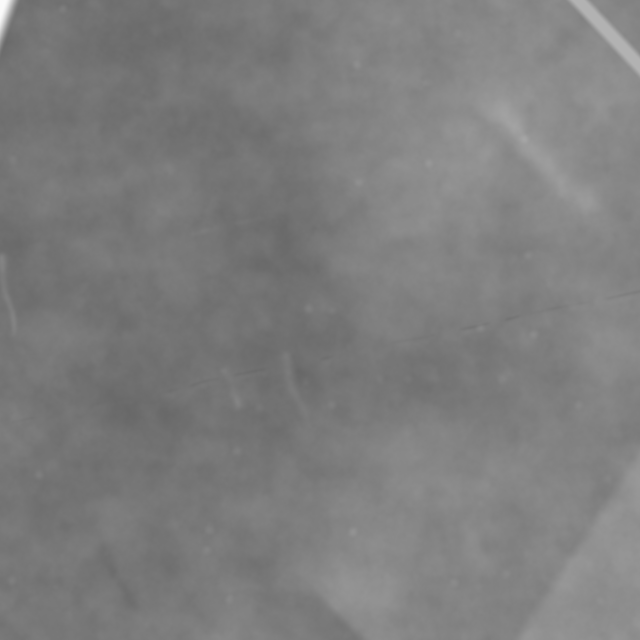
Give the GLSL for this texture, as a Shadertoy shader.

```glsl
// A smooth grey plate with soft cloudy mottling, faint scratches and streaks.
// Layered value noise makes the clouds; distances to segments and half planes
// make the streaks, the pale panels and the bright rim in the corner.

#define BASE_GREY 0.492
#define SIDE_SLOPE 0.065
#define CLOUD_GAIN 0.090
#define MOTTLE_GAIN 0.050
#define GRAIN_GAIN 0.055
#define SPECK_GAIN 0.040
#define PANEL_GAIN 0.060
#define STREAK_GAIN 0.055
#define BAR_GREY 0.70
#define RIM_GREY 0.98

float hash(vec2 p) {
    return fract(sin(dot(p, vec2(127.1, 311.7))) * 43758.5453);
}

float noise(vec2 p) {
    vec2 cell = floor(p), f = fract(p);
    f = f * f * f * (f * (f * 6.0 - 15.0) + 10.0);
    return mix(mix(hash(cell), hash(cell + vec2(1, 0)), f.x),
               mix(hash(cell + vec2(0, 1)), hash(cell + vec2(1, 1)), f.x), f.y);
}

// Centred fractal noise, each octave turned to hide the lattice
float fbm(vec2 p, float gain) {
    float sum = 0.0, amp = 0.5;
    for (int i = 0; i < 4; i++) {
        sum += amp * (noise(p) - 0.5);
        p = mat2(1.6, 1.2, -1.2, 1.6) * p + 7.3;
        amp *= gain;
    }
    return sum;
}

float segmentDist(vec2 p, vec2 a, vec2 b) {
    vec2 ab = b - a;
    return length(p - a - ab * clamp(dot(p - a, ab) / dot(ab, ab), 0.0, 1.0));
}

// Soft stroke with a bell-shaped profile
float streak(vec2 p, vec2 a, vec2 b, float width) {
    float d = segmentDist(p, a, b) / width;
    return exp(-d * d);
}

float blob(vec2 p, vec2 centre, vec2 size) {
    vec2 q = (p - centre) / size;
    return exp(-dot(q, q));
}

// Signed distance to the line a-b, positive on its right side
float rightOf(vec2 p, vec2 a, vec2 b) {
    vec2 dir = normalize(b - a);
    return dot(p - a, vec2(dir.y, -dir.x));
}

// Sparse round specks, one at most in each cell
float specks(vec2 p) {
    vec2 cell = floor(p);
    vec2 centre = 0.3 + 0.4 * vec2(hash(cell + 3.1), hash(cell + 8.7));
    float d = length(fract(p) - centre);
    return smoothstep(0.90, 1.0, hash(cell + 5.5)) * smoothstep(0.28, 0.0, d);
}

void mainImage(out vec4 fragColor, in vec2 fragCoord) {
    vec2 p = fragCoord / iResolution.xy;
    vec2 wobble = 0.018 * vec2(noise(p * 18.0) - 0.5, noise(p * 18.0 + 31.0) - 0.5);
    vec2 q = p + wobble;

    // Broad shading
    float grey = BASE_GREY + SIDE_SLOPE * (p.x - 0.5);
    grey -= 0.035 * blob(p, vec2(0.46, 0.59), vec2(0.11, 0.13));
    grey -= 0.028 * blob(p, vec2(0.20, 0.33), vec2(0.15, 0.12));
    grey -= 0.028 * blob(p, vec2(0.62, 0.42), vec2(0.20, 0.07));
    grey -= 0.022 * blob(p, vec2(0.25, 0.92), vec2(0.16, 0.16));
    grey -= 0.020 * blob(p, vec2(0.82, 0.17), vec2(0.07, 0.18));
    grey += 0.045 * blob(p, vec2(0.65, 0.22), vec2(0.16, 0.13));
    grey += 0.030 * blob(p, vec2(0.72, 0.80), vec2(0.22, 0.20));

    // Clouds, mottling, fine grain and specks
    grey += CLOUD_GAIN * fbm(p * 5.0 + 2.0, 0.5);
    grey += MOTTLE_GAIN * fbm(q * 15.0 + 23.0, 0.6);
    grey += GRAIN_GAIN * fbm(p * 34.0 + 11.0, 0.55);
    grey += SPECK_GAIN * specks(p * 26.0);

    // Pale panels along the lower edge
    float panel = rightOf(p + 0.3 * wobble, vec2(0.81, 0.0), vec2(1.0, 0.29));
    grey += PANEL_GAIN * smoothstep(-0.010, 0.012, panel);
    float fold = -rightOf(p + 0.4 * wobble, vec2(0.48, 0.085), vec2(0.565, 0.0));
    grey += 0.060 * smoothstep(-0.006, 0.010, fold) * blob(p, vec2(0.56, 0.06), vec2(0.08, 0.09));
    grey -= 0.028 * streak(q, vec2(0.36, 0.14), vec2(0.52, 0.0), 0.035);

    // Pale streaks, uneven along their length
    float patchy = 0.25 + 1.2 * noise(p * 30.0);
    grey += STREAK_GAIN * (0.5 + 0.7 * patchy)
          * streak(q, vec2(0.77, 0.84), vec2(0.91, 0.69), 0.022);
    grey += 0.022 * streak(q, vec2(0.91, 0.69), vec2(0.98, 0.60), 0.030);
    grey += STREAK_GAIN * 0.8 * patchy * streak(q, vec2(0.435, 0.435), vec2(0.48, 0.36), 0.008);
    grey += STREAK_GAIN * 0.7 * patchy * streak(q, vec2(0.355, 0.42), vec2(0.378, 0.36), 0.007);
    grey += STREAK_GAIN * patchy * streak(q, vec2(0.0, 0.59), vec2(0.018, 0.475), 0.007);
    grey += STREAK_GAIN * 0.5 * patchy * streak(q, vec2(0.13, 0.26), vec2(0.20, 0.14), 0.022);
    grey -= 0.028 * streak(q, vec2(0.155, 0.15), vec2(0.21, 0.05), 0.010);

    // Long hairline scratches, stronger to the right
    float broken = smoothstep(0.2, 0.9, noise(vec2(p.x * 45.0, 4.0)));
    vec2 hair = p + 0.25 * wobble;
    grey -= (0.012 + 0.022 * p.x) * broken
          * streak(hair, vec2(0.02, 0.34), vec2(1.0, 0.545), 0.0028);
    grey += 0.009 * broken * streak(hair, vec2(0.10, 0.35), vec2(1.0, 0.537), 0.004);
    grey += 0.014 * broken * streak(hair, vec2(0.30, 0.635), vec2(0.46, 0.67), 0.004);

    // Bright bar at the upper right and rim at the upper left
    float bar = segmentDist(p, vec2(0.88, 1.025), vec2(1.03, 0.865));
    grey = mix(grey, BAR_GREY, smoothstep(0.016, 0.005, bar));
    float rim = -rightOf(p, vec2(0.0, 0.94), vec2(0.021, 1.0));
    grey = mix(grey, RIM_GREY, smoothstep(-0.012, 0.012, rim));

    fragColor = vec4(vec3(clamp(grey, 0.0, 1.0)), 1.0);
}
```
